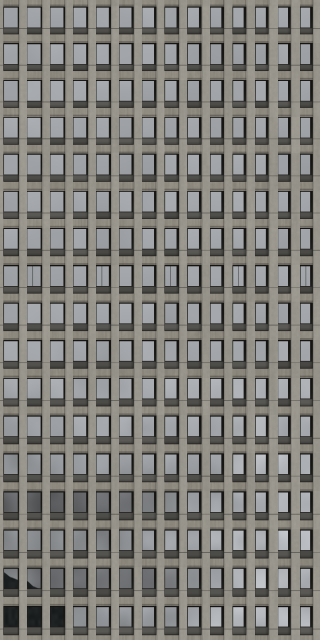
Reproduce this pattern procedurally as a Shadertoy shader.

```glsl
// Office tower facade: a grid of recessed windows between concrete piers
float hash(vec2 p) {
    p = fract(p * vec2(0.1031, 0.1137));
    p += dot(p, p.yx + 33.33);
    return fract((p.x + p.y) * p.x * 97.3);
}

float noise(vec2 p) {
    vec2 i = floor(p), f = fract(p);
    f = f * f * (3.0 - 2.0 * f);
    return mix(mix(hash(i), hash(i + vec2(1, 0)), f.x),
               mix(hash(i + vec2(0, 1)), hash(i + vec2(1, 1)), f.x), f.y);
}

float fbm(vec2 p) {
    return 0.55 * noise(p) + 0.3 * noise(p * 2.1 + 17.0) + 0.15 * noise(p * 4.3 + 41.0);
}

// Antialiased coverage of the interval lo..hi by a pixel of width w
float band(float x, float lo, float hi, float w) {
    return clamp((min(x + 0.5 * w, hi) - max(x - 0.5 * w, lo)) / w, 0.0, 1.0);
}

float box(vec2 p, vec2 lo, vec2 hi, vec2 w) {
    return band(p.x, lo.x, hi.x, w.x) * band(p.y, lo.y, hi.y, w.y);
}

// Sky and buildings mirrored in the panes
vec3 reflection(vec2 grid, vec2 cell, vec2 w) {
    float tone = 0.64 + 0.04 * (hash(cell + 5.0) - 0.5);
    float low = smoothstep(7.0, 15.0, cell.y);
    tone += (fbm(grid * vec2(0.45, 0.7) + 3.0) - 0.5) * mix(0.05, 0.32, low);
    tone += 0.11 * low * smoothstep(5.0, 13.0, cell.x);

    // Heavier cloud on two of the lower floors
    float leftSide = smoothstep(9.0, 2.0, cell.x);
    tone -= 0.24 * leftSide * exp(-2.0 * pow(abs(cell.y - 13.0), 2.0));
    tone -= 0.17 * smoothstep(11.0, 5.0, cell.x) * exp(-2.0 * pow(abs(cell.y - 15.0), 2.0));
    vec3 col = tone * vec3(0.985, 1.005, 1.03);

    // Dark rooftop in the lower left corner
    float roof = 15.22 + 0.2 * grid.x + 0.2 * (noise(grid * vec2(3.0, 0.0)) - 0.5);
    float dark = smoothstep(-w.y, w.y, grid.y - roof) * step(cell.x, 2.5);
    return mix(col, vec3(0.085, 0.1, 0.1) + 0.05 * noise(grid * 7.0), dark);
}

void mainImage(out vec4 fragColor, in vec2 fragCoord) {
    vec2 uv = fragCoord / iResolution.xy;
    uv.y = 1.0 - uv.y;

    // Fourteen bays narrowing to the right, seventeen floors growing downwards
    float bayPos = (27.9 - sqrt(778.41 - 61.44 * (uv.x - 0.0104))) / 0.08;
    float floorPos = (sqrt(0.00326 + 0.00036 * (uv.y - 0.0088)) - 0.0571) / 0.00018;
    vec2 grid = vec2(bayPos, floorPos);
    vec2 cell = floor(grid), f = grid - cell;
    vec2 w = vec2(14.0, 17.1) / iResolution.xy;

    // The view from the left hides the reveals there and opens them on the right
    float openRight = 0.675 - 0.1 * uv.x * uv.x;
    float glassRight = mix(0.63, 0.45, uv.x);
    float sill = mix(0.58, 0.54, uv.y);

    // Concrete piers
    float grain = fbm(grid * vec2(9.0, 14.0)) - 0.5;
    float stain = fbm(grid * vec2(5.0, 0.7) + 9.0) - 0.5;
    vec3 concrete = vec3(0.598, 0.585, 0.55) * (1.0 + 0.06 * grain + 0.07 * stain);
    concrete *= 1.0 + 0.04 * (hash(cell + 71.0) - 0.5);
    vec3 col = concrete * (1.0 - 0.12 * band(f.x, openRight, openRight + 0.05, w.x));
    float joint = band(f.y, 0.595, 0.615, w.y);
    col *= 1.0 - (0.2 + 0.25 * hash(cell + 57.0)) * joint;

    // Recessed spandrels with faint rain streaks
    float bay = band(f.x, 0.0, openRight, w.x);
    float streak = noise(vec2(grid.x * 16.0, cell.y * 5.0 + f.y * 1.5));
    vec3 spandrel = concrete * vec3(0.95, 0.94, 0.925) * (1.02 - 0.08 * streak);
    spandrel *= 1.0 - 0.25 * band(f.y, 0.95, 1.0, w.y);
    spandrel *= 1.0 - 0.2 * band(f.x, openRight - 0.05, openRight, w.x);
    col = mix(col, spandrel, bay * band(f.y, 0.755, 1.0 + w.y, w.y));

    // Dark opening with its shaded reveal
    float opening = box(f, vec2(0.0), vec2(openRight, 0.765), w);
    vec3 reveal = vec3(0.085, 0.084, 0.075) + 0.05 * smoothstep(0.2, 0.75, f.y);
    col = mix(col, reveal, opening);

    // Metal panel below the pane
    float panel = box(f, vec2(0.01, sill + 0.02), vec2(openRight - 0.02, 0.745), w);
    vec3 metal = vec3(0.32, 0.317, 0.302) * (0.88 + 0.24 * hash(cell + 23.0));
    metal *= 1.0 - 0.28 * smoothstep(glassRight - 0.06, openRight, f.x);
    metal *= 1.0 - 0.2 * smoothstep(0.66, 0.75, f.y);
    col = mix(col, metal, panel);

    // Pane, with a thin mullion in a few of them
    float pane = box(f, vec2(0.03, 0.035), vec2(glassRight, sill), w);
    vec3 glass = reflection(grid, cell, w) * (1.02 - 0.05 * f.y);
    float regular = step(abs(cell.y - 7.0), 0.5) * step(abs(mod(cell.x, 3.0) - 1.0), 0.5);
    float split = max(regular, step(0.985, hash(cell + 131.0)));
    glass *= 1.0 - 0.5 * split * band(f.x, 0.25, 0.28, w.x);
    col = mix(col, glass, pane);

    fragColor = vec4(clamp(col, 0.0, 1.0), 1.0);
}
```
